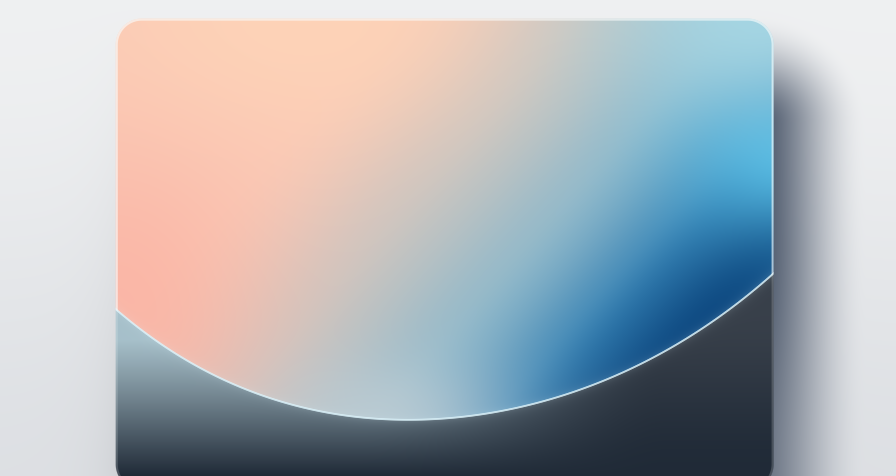
A WebGL 1 fragment shader for this background:

```glsl
precision highp float;

uniform vec2 u_resolution;

const float ASPECT = 1.882;
const vec2 CARD_MIN = vec2(0.243, -0.030);
const vec2 CARD_MAX = vec2(1.625, 0.961);
const float CARD_RADIUS = 0.055;

// Signed distance to a rounded box given by two opposite corners
float roundedBox(vec2 p, vec2 low, vec2 high, float radius) {
  vec2 d = abs(p - 0.5 * (low + high)) - 0.5 * (high - low) + radius;
  return length(max(d, 0.0)) + min(max(d.x, d.y), 0.0) - radius;
}

// Soft elliptical spot, 1 at its centre
float glow(vec2 p, vec2 center, vec2 radius) {
  vec2 d = (p - center) / radius;
  return exp(-dot(d, d));
}

// Coverage of the region where the distance is negative
float fill(float dist, float blur) {
  return 1.0 - smoothstep(-blur, blur, dist);
}

// Coverage of a thin line where the distance is zero
float stroke(float dist, float halfWidth, float blur) {
  return 1.0 - smoothstep(halfWidth, halfWidth + blur, abs(dist));
}

// Height and slope of the sagging curve: x is the height, y the slope
vec2 sagCurve(float x) {
  float t = x - 0.858;
  float height = 0.118 + t * t * (0.50 + t * (-0.09 + 0.157 * t));
  float slope = t * (1.0 + t * (-0.27 + 0.628 * t));
  return vec2(height, slope);
}

// Wall with soft light and the shadow cast to the right
vec3 wallColor(vec2 p, float cardDist) {
  vec3 color = mix(vec3(0.865, 0.875, 0.89), vec3(0.935, 0.94, 0.945),
                   smoothstep(-0.1, 1.0, p.y));
  color -= 0.05 * exp(-max(cardDist, 0.0) / 0.05) * (1.0 - p.y);
  float shadowDist = roundedBox(p, vec2(0.5, -0.4), vec2(1.69, 0.84), 0.10);
  float shadow = fill(shadowDist, 0.13) * mix(0.78, 1.0, smoothstep(0.0, 0.5, p.y));
  return mix(color, vec3(0.25, 0.30, 0.38), shadow);
}

// Diagonal ramp from peach to navy, tinted by broad glows
vec3 sheetColor(vec2 q) {
  float s = q.x + 0.62 * (1.0 - q.y);
  vec3 color = vec3(0.98, 0.79, 0.715);
  color = mix(color, vec3(0.78, 0.77, 0.755), smoothstep(0.40, 0.78, s));
  color = mix(color, vec3(0.56, 0.72, 0.79), smoothstep(0.68, 1.00, s));
  color = mix(color, vec3(0.20, 0.50, 0.70), smoothstep(0.92, 1.20, s));
  color = mix(color, vec3(0.05, 0.28, 0.50), smoothstep(1.10, 1.32, s));

  vec3 pink = vec3(0.98, 0.70, 0.64);
  vec3 apricot = vec3(1.0, 0.85, 0.72);
  vec3 cyan = vec3(0.33, 0.75, 0.91);
  vec3 paleSky = vec3(0.66, 0.85, 0.90);
  vec3 mist = vec3(0.78, 0.82, 0.84);
  color = mix(color, pink, 0.85 * glow(q, vec2(0.0, 0.35), vec2(0.22, 0.40)));
  color = mix(color, apricot, 0.6 * glow(q, vec2(0.28, 1.0), vec2(0.30, 0.25)));
  color = mix(color, cyan, 0.9 * glow(q, vec2(1.03, 0.70), vec2(0.17, 0.18)));
  color = mix(color, paleSky, 0.9 * glow(q, vec2(1.0), vec2(0.25, 0.22)));
  return mix(color, mist, 0.7 * glow(q, vec2(0.42, 0.12), vec2(0.20, 0.14)));
}

// Dark lower panel, misty at the left and slate at the right
vec3 panelColor(vec2 p) {
  vec3 color = mix(vec3(0.125, 0.165, 0.215), vec3(0.22, 0.25, 0.29),
                   smoothstep(0.0, 0.36, p.y));
  float light = 3.5 * p.y * (1.0 - smoothstep(0.75, 1.40, p.x));
  return mix(color, vec3(0.65, 0.75, 0.79), clamp(light, 0.0, 1.0));
}

void main() {
  vec2 p = gl_FragCoord.xy / u_resolution * vec2(ASPECT, 1.0);
  float pixel = max(ASPECT / u_resolution.x, 1.0 / u_resolution.y);
  float cardDist = roundedBox(p, CARD_MIN, CARD_MAX, CARD_RADIUS);
  vec2 q = vec2((p.x - CARD_MIN.x) / (CARD_MAX.x - CARD_MIN.x), p.y / CARD_MAX.y);

  // Card: sheet above the curve, panel below it
  vec2 curve = sagCurve(p.x);
  float curveDist = (p.y - curve.x) / sqrt(1.0 + curve.y * curve.y);
  float below = fill(curveDist, 0.7 * pixel);
  vec3 card = mix(sheetColor(q), panelColor(p), below);

  // Bright seam along the curve
  float seam = stroke(curveDist, 0.0008, 1.3 * pixel);
  float seamGlow = 0.15 * exp(-abs(curveDist) / 0.008);
  card = mix(card, vec3(0.86, 0.95, 0.98), max(0.85 * seam, seamGlow));

  // Light rim on the card's edge, faint beside the panel
  float rim = stroke(cardDist + 0.002, 0.001, 1.3 * pixel);
  card = mix(card, vec3(0.97, 0.98, 0.98), rim * mix(0.65, 0.18, below));

  vec3 color = mix(wallColor(p, cardDist), card, fill(cardDist, 0.7 * pixel));
  gl_FragColor = vec4(color, 1.0);
}
```
